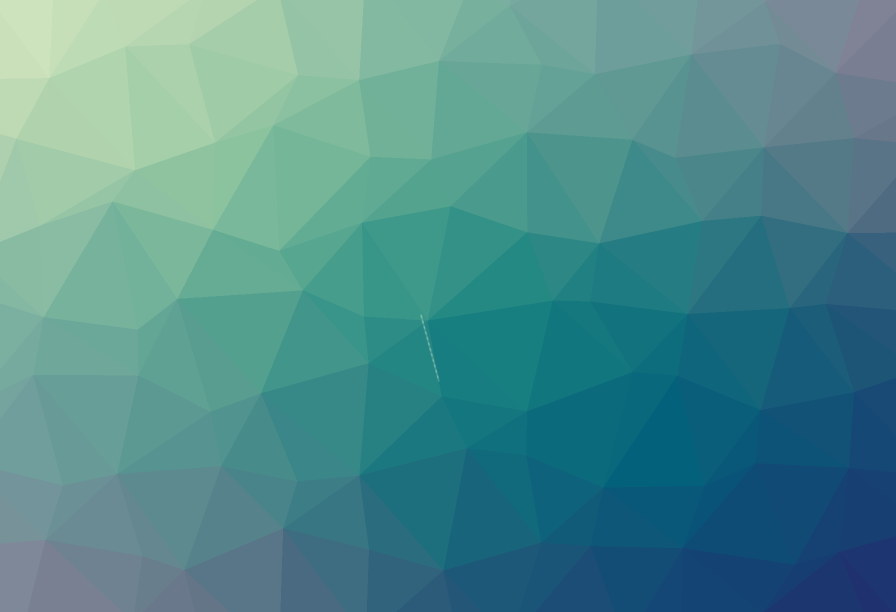
Give the GLSL for this background, as a WebGL 2 fragment shader.

```glsl
#version 300 es
precision highp float;
uniform vec2 u_resolution;
out vec4 fragColor;

// Five-stop ramp from pale green through teal to indigo
vec3 ramp(float t) {
    vec3 stops[5] = vec3[5](
        vec3(0.82, 0.90, 0.75), vec3(0.58, 0.78, 0.63), vec3(0.12, 0.54, 0.51),
        vec3(0.01, 0.37, 0.48), vec3(0.13, 0.18, 0.43));
    float x = clamp(t, 0.0, 1.0) * 4.0;
    int i = min(int(x), 3);
    return mix(stops[i], stops[i + 1], x - float(i));
}

// Horizontal and vertical ramps blended, warmer in the off corners
vec3 gradient(vec2 uv) {
    uv = clamp(uv, 0.0, 1.0);
    return 0.5 * (ramp(uv.x) + ramp(uv.y)) + vec3(0.04, -0.03, 0.0) * abs(uv.x - uv.y);
}

// Lattice point displaced by layered sines
vec2 vertex(vec2 id) {
    vec2 jitter = 0.19 * sin(id * vec2(2.3, 3.7) + id.yx * vec2(4.1, 1.7) + vec2(0.6, 2.1))
                + 0.13 * sin(id.x * id.y * vec2(1.3, 2.9) + id.yx * 5.3);
    return id + vec2(0.5, 0.8) + jitter;
}

float cross2(vec2 a, vec2 b) {
    return a.x * b.y - a.y * b.x;
}

bool inside(vec2 p, vec2 a, vec2 b, vec2 c) {
    vec3 side = vec3(cross2(b - a, p - a), cross2(c - b, p - b), cross2(a - c, p - c));
    return all(greaterThanEqual(side, vec3(0.0))) || all(lessThanEqual(side, vec3(0.0)));
}

// Centroid of the triangle covering a lattice position
vec2 facetCenter(vec2 p) {
    vec2 base = floor(p - vec2(0.5, 0.8));
    for (int y = -1; y <= 1; y++) {
        for (int x = -1; x <= 1; x++) {
            vec2 id = base + vec2(x, y);
            vec2 a = vertex(id), b = vertex(id + vec2(1, 0));
            vec2 c = vertex(id + vec2(0, 1)), d = vertex(id + 1.0);
            // Split each quad along its shorter diagonal
            bool falling = distance(a, d) < distance(b, c);
            vec2 start = falling ? a : b, end = falling ? d : c;
            vec2 tip1 = falling ? b : a, tip2 = falling ? c : d;
            if (inside(p, start, end, tip1)) return (start + end + tip1) / 3.0;
            if (inside(p, start, end, tip2)) return (start + end + tip2) / 3.0;
        }
    }
    return p;
}

// Thin broken highlight along a segment
float seam(vec2 p, vec2 a, vec2 b) {
    vec2 along = b - a;
    float h = clamp(dot(p - a, along) / dot(along, along), 0.0, 1.0);
    float line = 1.0 - smoothstep(0.0004, 0.0022, length(p - a - along * h));
    return line * (0.7 + 0.3 * sin(h * 75.0));
}

void main() {
    float density = 7.55;
    vec2 extent = vec2(u_resolution.x / u_resolution.y, 1.0);
    vec3 color = vec3(0.0);

    // Four samples per pixel smooth the facet edges
    for (int i = 0; i < 4; i++) {
        vec2 offset = (vec2(i & 1, i >> 1) - 0.5) * 0.5;
        vec2 p = (gl_FragCoord.xy + offset) / u_resolution.y;
        p.y = 1.0 - p.y;
        vec2 center = facetCenter(p * density) / density;
        vec3 facet = gradient(center / extent);
        float glint = seam(p, vec2(0.688, 0.515), vec2(0.717, 0.622));
        color += mix(facet, vec3(0.75, 0.88, 0.80), 0.55 * glint) * 0.25;
    }
    fragColor = vec4(color, 1.0);
}
```
